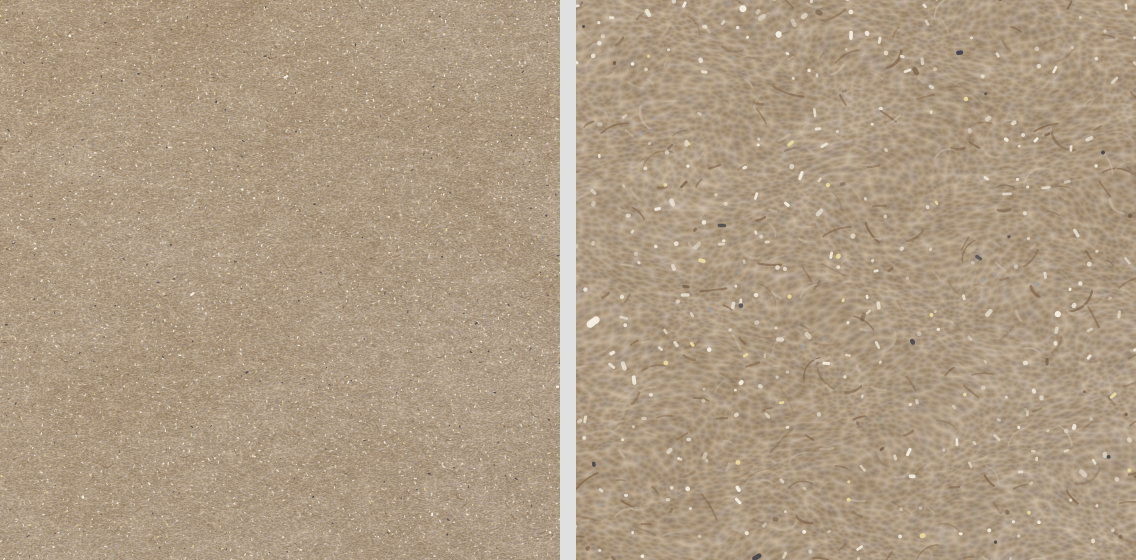
Left: the whole. Right: its middle third, enlarged.
Reproduce this texture procedurally as a Shadertoy shader.

```glsl
// Recycled kraft paper: a warm tan sheet with fine, mostly horizontal grain.
// Stretched cellular noise makes the pulp, layered sines the slow mottling,
// and scattered curved strokes the fibres, pale flecks and dark specks.

#define PAPER        vec3(0.690, 0.615, 0.525)
#define FIBRE_BROWN  vec3(0.48, 0.36, 0.25)
#define FIBRE_PALE   vec3(0.82, 0.76, 0.68)
#define FLECK_WHITE  vec3(0.97, 0.95, 0.90)
#define SPECK_DARK   vec3(0.22, 0.19, 0.18)
#define GRAIN_FINE   0.150
#define GRAIN_MID    0.095
#define GRAIN_COARSE 0.050
#define MOTTLE       0.011
#define FLECK_SHARE  0.42
#define SPECK_SHARE  0.17

vec3 hash3(vec2 cell, float seed) {
    vec3 p = fract(vec3(cell, seed) * vec3(0.1031, 0.1030, 0.0973));
    p += dot(p, p.yxz + 33.33);
    return fract((p.xxy + p.yxx) * p.zyx);
}

// Distance to the nearest scattered point, roughly centred on zero
float cellular(vec2 p, float seed) {
    vec2 cell = floor(p);
    float nearest = 4.0;
    for (int y = -1; y <= 1; y++)
    for (int x = -1; x <= 1; x++) {
        vec2 c = cell + vec2(x, y);
        vec2 d = c + hash3(c, seed).xy - p;
        nearest = min(nearest, dot(d, d));
    }
    return sqrt(nearest) - 0.46;
}

// Slow unevenness from sines that bend one another
float mottle(vec2 p) {
    float sum = 0.0;
    float gain = 1.0;
    for (int i = 0; i < 4; i++) {
        p += 0.6 * sin(p.yx * 1.3 + float(i) * 2.1);
        sum += gain * sin(p.x) * sin(p.y + 1.7);
        p = mat2(1.5, 0.9, -0.9, 1.5) * p;
        gain *= 0.8;
    }
    return sum;
}

// Scattered short strokes: x is coverage, y a random value of the stroke.
// size holds the largest half length and half width in canvas units.
vec2 strokes(vec2 uv, float cells, float share, vec2 size, float tilt, float bend, float seed) {
    float px = 1.0 / iResolution.y;
    vec2 cell = floor(uv * cells);
    vec2 result = vec2(0.0);
    for (int y = -1; y <= 1; y++)
    for (int x = -1; x <= 1; x++) {
        vec2 c = cell + vec2(x, y);
        vec3 place = hash3(c, seed);
        vec3 form = hash3(c, seed + 17.0);
        if (place.z > share) continue;
        vec2 d = uv - (c + place.xy) / cells;
        float angle = (form.x - 0.5) * tilt;
        d = mat2(cos(angle), -sin(angle), sin(angle), cos(angle)) * d;
        vec2 extent = size * mix(vec2(0.3, 0.55), vec2(1.0), form.yz * form.yz);
        d.y -= bend * (form.z - 0.5) * d.x * d.x / size.x;
        d.x = max(abs(d.x) - max(extent.x - extent.y, 0.0), 0.0);
        float cover = clamp(0.5 - (length(d) - extent.y) / px, 0.0, 1.0);
        cover *= min(1.0, 2.0 * extent.y / px);
        if (cover > result.x) result = vec2(cover, fract(form.y * 7.0 + form.x * 5.0));
    }
    return result;
}

void mainImage(out vec4 fragColor, in vec2 fragCoord) {
    vec2 uv = fragCoord / iResolution.y;

    // Pulp grain, drawn out sideways along wavy lines
    vec2 wavy = uv + 0.0035 * sin(uv.yx * vec2(71.0, 47.0) + 2.0 * sin(uv * 39.0));
    float fine = cellular(wavy * vec2(215.0, 350.0), 1.0);
    float mid = cellular(wavy * vec2(85.0, 170.0), 2.0);
    float coarse = cellular(wavy * vec2(20.0, 46.0), 3.0);
    float cloud = mottle(uv * vec2(6.0, 9.0));
    float light = GRAIN_FINE * fine + GRAIN_MID * mid + GRAIN_COARSE * coarse + MOTTLE * cloud;

    // Warm and cool drift, greyer toward the lower right
    float cool = 0.10 * cellular(wavy * vec2(130.0, 210.0), 4.0);
    cool += 0.015 * (uv.x - uv.y) + 0.006 * cloud;
    vec3 color = PAPER + light * vec3(0.95, 1.0, 1.03) + cool * vec3(-0.2, 0.0, 0.5);

    // Brown and pale fibres
    vec2 brown = strokes(uv, 48.0, 0.7, vec2(0.010, 0.0009), 2.2, 1.0, 11.0);
    color = mix(color, FIBRE_BROWN, brown.x * mix(0.15, 0.65, brown.y));
    vec2 pale = strokes(uv, 52.0, 0.6, vec2(0.008, 0.0009), 2.4, 1.0, 23.0);
    color = mix(color, FIBRE_PALE, pale.x * mix(0.2, 0.55, pale.y));

    // White flecks, a few tinted yellow or blue
    vec2 fleck = strokes(uv, 86.0, FLECK_SHARE, vec2(0.0029, 0.0014), 6.28, 0.0, 37.0);
    vec3 tint = FLECK_WHITE - vec3(0.05, 0.10, 0.28) * step(0.92, fleck.y);
    tint -= vec3(0.38, 0.30, 0.17) * step(fleck.y, 0.05);
    color = mix(color, tint, fleck.x * mix(0.4, 1.0, fleck.y));
    vec2 chip = strokes(uv, 9.0, 0.25, vec2(0.0046, 0.0030), 6.28, 0.0, 53.0);
    color = mix(color, FLECK_WHITE, chip.x * 0.95);

    // Dark specks, from brown to blue grey
    vec2 speck = strokes(uv, 50.0, SPECK_SHARE, vec2(0.0030, 0.0015), 6.28, 0.0, 71.0);
    vec3 ink = SPECK_DARK + mix(vec3(0.16, 0.08, 0.0), vec3(0.04, 0.07, 0.11), step(0.6, speck.y));
    color = mix(color, ink, speck.x * mix(0.35, 0.95, speck.y));

    fragColor = vec4(clamp(color, 0.0, 1.0), 1.0);
}
```
